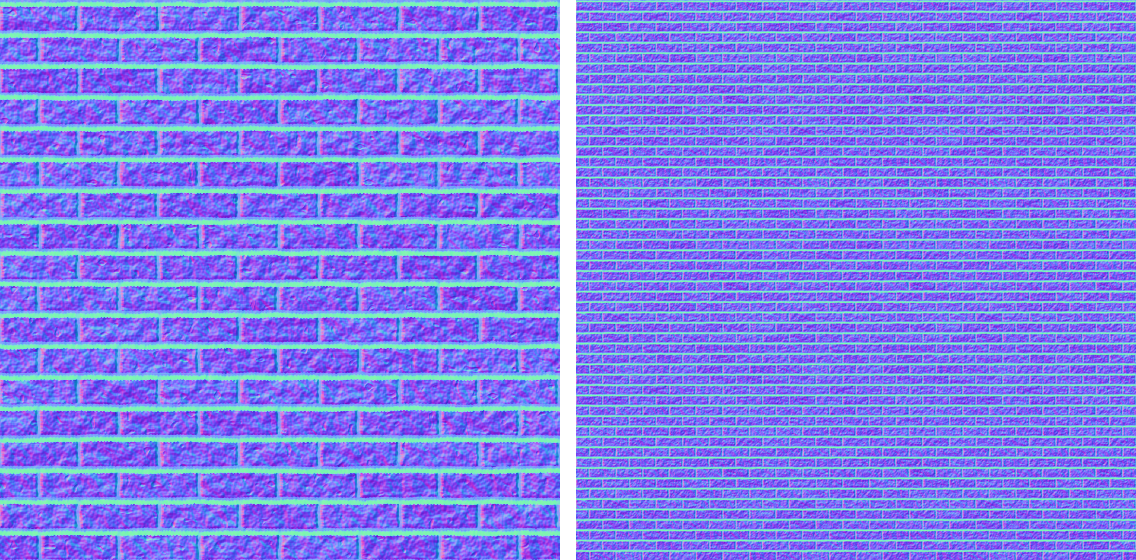
Left: one tile. Right: repeated 3 by 3.
Give the GLSL for this texture map, as a three.js fragment shader.

```glsl
// Tangent-space normal map of a running-bond brick wall, 7 bricks by 18 courses.
// Bevel bands around each brick and wrapped gradient-noise grain are summed as
// surface slopes, then normalised and packed into colour.
varying vec2 vUv;

const float TAU = 6.2831853;
const vec2 BRICKS = vec2(7.0, 18.0);       // repeats across and down
const vec2 WALL_OFFSET = vec2(0.01, -0.01); // in bricks
const float HALF_JOINT = 0.02;             // upright joint, in brick widths
const float JOINT_JITTER = 0.024;
const float WARP = 0.045;                  // waviness of the courses
const float FACE_TILT = -0.27;
const float TILT_VARIATION = 0.24;
const float MORTAR_TILT = 0.27;
const float TOP_SLOPE = 2.1;
const float BOTTOM_SLOPE = -0.32;
const float LEFT_SLOPE = 1.0;
const float RIGHT_SLOPE = -1.15;
const float GRAIN = 0.25;
const float GRAIN_CELLS = 44.0;
const float PIT_CELLS = 63.0;
const float PIT_DEPTH = 0.0022;
const vec2 TEETH = vec2(168.0, 198.0);     // crumbs along the brick edges
const float EPS = 0.001;

float hash(vec2 p) {
  vec3 q = fract(vec3(p.xyx) * 0.1031);
  q += dot(q, q.yzx + 33.33);
  return fract((q.x + q.y) * q.z);
}

float corner(vec2 cell, vec2 offset, vec2 f, float period) {
  float a = TAU * hash(mod(cell + offset, period) + period);
  return dot(vec2(cos(a), sin(a)), f - offset);
}

// Gradient noise that wraps after a whole number of cells.
float noise(vec2 uv, float period) {
  vec2 p = uv * period;
  vec2 i = floor(p), f = fract(p);
  vec2 w = f * f * f * (f * (f * 6.0 - 15.0) + 10.0);
  float low = mix(corner(i, vec2(0.0), f, period), corner(i, vec2(1.0, 0.0), f, period), w.x);
  float high = mix(corner(i, vec2(0.0, 1.0), f, period), corner(i, vec2(1.0), f, period), w.x);
  return mix(low, high, w.y);
}

// Rough clay surface: octaves of equal slope, with sparse pits.
float grainHeight(vec2 uv) {
  float h = 0.0, cells = GRAIN_CELLS;
  for (int k = 0; k < 3; k++) {
    h += GRAIN * noise(uv, cells) / cells;
    cells *= 2.0;
  }
  return h - PIT_DEPTH * smoothstep(0.32, 0.55, noise(uv, PIT_CELLS));
}

// Soft band rising from a to b and falling from c to d.
float band(float a, float b, float c, float d, float x) {
  return smoothstep(a, b, x) * (1.0 - smoothstep(c, d, x));
}

float jointShift(float joint, float course) {
  return JOINT_JITTER * (hash(vec2(mod(joint, BRICKS.x) + 11.0, course + 5.0)) - 0.5);
}

void main() {
  // Brick cell: x runs right, y runs down from the mortar above the brick.
  vec2 wall = vec2(vUv.x, 1.0 - vUv.y) * BRICKS + WALL_OFFSET;
  wall.y += WARP * noise(vUv, 21.0);
  float course = mod(floor(wall.y), BRICKS.y);
  wall.x += 0.5 * mod(course, 2.0) + 0.3 * WARP * noise(vUv, 40.0);
  float column = floor(wall.x);
  vec2 cell = fract(wall);
  vec2 id = vec2(mod(column, BRICKS.x), course);

  // Crumbled edges
  float rough = noise(vUv, 128.0);
  vec2 teeth = sin(TAU * TEETH * vUv + 3.0 * noise(vUv, 50.0));
  float fromLeft = cell.x - jointShift(column, course) - HALF_JOINT + 0.009 * rough;
  float fromRight = 1.0 - cell.x + jointShift(column + 1.0, course) - HALF_JOINT + 0.012 * rough;
  float y = cell.y + 0.025 * rough + 0.011 * teeth.x;

  // Parts of the brick
  float inside = smoothstep(-0.01, 0.025, fromLeft) * smoothstep(-0.01, 0.02, fromRight);
  float body = band(0.16, 0.22, 0.92, 0.97, cell.y);
  float face = inside * band(0.18, 0.22, 0.95, 0.99, y);
  float top = band(0.03, 0.12, 0.17, 0.225, y) * mix(0.55, 1.0, inside);
  float bottom = inside * band(0.88, 0.94, 0.96, 0.99, cell.y);
  float left = body * band(-0.014, 0.008, 0.022, 0.045, fromLeft);
  float right = body * band(-0.012, 0.004, 0.012, 0.036, fromRight);

  // Slopes of the bevels and of each tilted face
  float tilt = FACE_TILT + TILT_VARIATION * (hash(id + 3.0) - 0.5) + 0.12 * noise(vUv, 16.0);
  vec2 slope = vec2(-0.04, mix(MORTAR_TILT, tilt, face));
  slope.y += TOP_SLOPE * top * (1.0 + 0.35 * rough) + BOTTOM_SLOPE * bottom;
  slope.x += LEFT_SLOPE * left * (0.85 + 0.3 * teeth.y + 0.5 * rough);
  slope.x += RIGHT_SLOPE * right * (1.0 + 0.8 * rough);
  slope.x += 0.12 * (1.0 - inside) * body;

  // Grain, fainter on the mortar
  float h = grainHeight(vUv);
  vec2 grain = vec2(grainHeight(vUv + vec2(EPS, 0.0)) - h, h - grainHeight(vUv + vec2(0.0, EPS))) / EPS;
  slope += grain * mix(0.3, 1.0, face);

  vec3 normal = normalize(vec3(slope, 1.0));
  gl_FragColor = vec4(normal * 0.5 + 0.5, 1.0);
}
```
